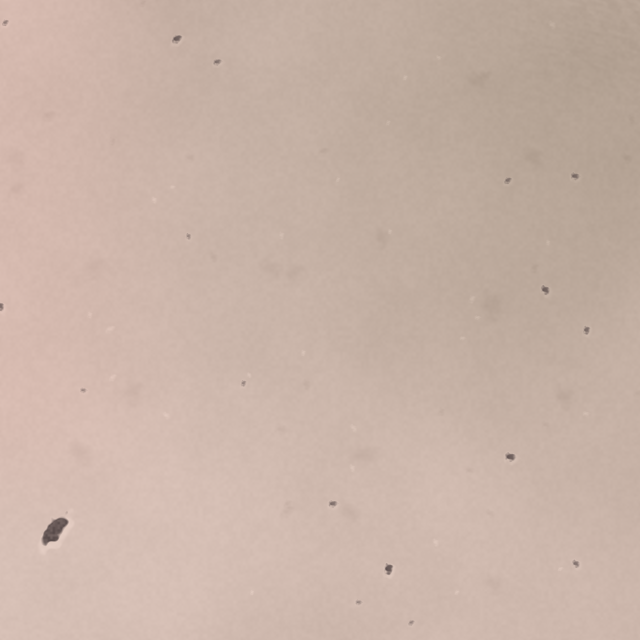
This texture is drawn by a three.js fragment shader. Its source:

```glsl
// Smooth pinkish beige plaster wall with soft stains, faint grain and a few dark pits.
varying vec2 vUv;

#define LIGHT_PLASTER vec3(0.842, 0.752, 0.712)
#define SHADED_PLASTER vec3(0.698, 0.622, 0.572)
#define PIT_COLOR vec3(0.29, 0.24, 0.24)
#define SHADE_CENTER vec2(0.84, 0.80)
#define LARGE_PIT_CENTER vec2(0.088, 0.175)
#define STAIN_STRENGTH 0.42
#define GRAIN_STRENGTH 0.016
#define PIT_COUNT 17
#define SMUDGE_COUNT 34
#define FLECK_COUNT 26

float hash(vec2 p) {
  vec3 q = fract(vec3(p.xyx) * 0.1031);
  q += dot(q, q.yzx + 33.33);
  return fract((q.x + q.y) * q.z);
}

vec2 hash2(float seed) {
  return vec2(hash(vec2(seed, 3.7)), hash(vec2(seed, 19.3)));
}

float valueNoise(vec2 p) {
  vec2 cell = floor(p);
  vec2 f = fract(p);
  f = f * f * (3.0 - 2.0 * f);
  float low = mix(hash(cell), hash(cell + vec2(1.0, 0.0)), f.x);
  float high = mix(hash(cell + vec2(0.0, 1.0)), hash(cell + vec2(1.0, 1.0)), f.x);
  return mix(low, high, f.y);
}

float fbm(vec2 p) {
  float sum = 0.0;
  float weight = 0.5;
  for (int i = 0; i < 4; i++) {
    sum += weight * valueNoise(p);
    p = mat2(1.6, 1.2, -1.2, 1.6) * p + 7.3;
    weight *= 0.5;
  }
  return sum / 0.9375;
}

// Approximate distance to a ragged, tilted ellipse.
float raggedEllipse(vec2 offset, vec2 radii, float angle) {
  float c = cos(angle);
  float s = sin(angle);
  vec2 local = vec2(c * offset.x + s * offset.y, c * offset.y - s * offset.x);
  float ragged = valueNoise(offset / radii.y * 1.4 + 40.0) - 0.5;
  return (length(local / radii) - 1.0 + 0.6 * ragged) * radii.y;
}

// Broad light, warm and cool drifts, and cloudy stains.
vec3 plaster(vec2 p) {
  vec2 toShade = p - SHADE_CENTER;
  float shade = exp(-4.0 * dot(toShade, toShade));
  float light = 0.90 - 0.62 * shade - 0.12 * smoothstep(0.6, 1.0, p.x);
  light -= 0.16 * smoothstep(0.65, 1.0, p.y) * smoothstep(0.0, 0.3, p.x);
  light += STAIN_STRENGTH * (fbm(p * 4.0 + 11.0) - 0.5);
  light += 0.12 * (fbm(p * 13.0 + 5.0) - 0.5);
  vec3 color = mix(SHADED_PLASTER, LIGHT_PLASTER, clamp(light, 0.0, 1.0));
  float pink = (1.0 - smoothstep(0.0, 0.4, p.x)) * smoothstep(0.1, 0.4, p.y);
  color += pink * vec3(0.012, -0.010, -0.010);
  color += shade * vec3(-0.004, 0.004, -0.004);
  return color;
}

// Dark hole with a pale, chipped rim on its lower right.
vec3 addPit(vec3 color, vec2 offset, vec2 radii, float angle, float depth) {
  float rim = raggedEllipse(offset + vec2(-0.2, 0.35) * radii.y, radii * 1.3, angle);
  color += 0.05 * depth * (1.0 - smoothstep(-0.002, 0.004, rim));
  float hole = raggedEllipse(offset, radii, angle);
  float cover = 1.0 - smoothstep(-0.0025, 0.0018, hole);
  float mottled = 0.78 + 0.22 * valueNoise(offset * 260.0 + 60.0);
  return mix(color, PIT_COLOR, cover * depth * mottled);
}

void main() {
  vec2 p = vUv;
  vec3 color = plaster(p);

  // Fine grain, and rougher slanted texture in the upper right.
  float grain = valueNoise(p * 150.0) + 0.6 * valueNoise(p * 270.0 + 9.0) - 0.8;
  color += GRAIN_STRENGTH * grain;
  float rough = smoothstep(0.65, 1.0, p.x) * smoothstep(0.75, 1.0, p.y);
  vec2 slanted = vec2(p.x - 0.3 * p.y, p.y + 0.3 * p.x) * vec2(70.0, 190.0);
  color += 0.03 * rough * (valueNoise(slanted) - 0.5);

  // Faint grey smudges.
  for (int i = 0; i < SMUDGE_COUNT; i++) {
    float seed = float(i) + 101.0;
    vec2 traits = hash2(seed + 0.47);
    float radius = mix(0.004, 0.016, traits.x * traits.x);
    float edge = raggedEllipse(p - hash2(seed), vec2(1.4, 1.0) * radius, traits.y * 3.1);
    color -= 0.035 * (1.0 - smoothstep(-radius, 0.5 * radius, edge));
  }

  // Small pale flecks.
  for (int i = 0; i < FLECK_COUNT; i++) {
    float seed = float(i) + 211.0;
    vec2 traits = hash2(seed + 0.47);
    float radius = mix(0.002, 0.006, traits.x * traits.x * traits.x);
    float edge = raggedEllipse(p - hash2(seed), vec2(1.5, 1.0) * radius, traits.y * 3.1);
    color += 0.055 * (1.0 - smoothstep(-radius, 0.002, edge));
  }

  // Scattered small pits, then the one large slanted gouge.
  for (int i = 0; i < PIT_COUNT; i++) {
    float seed = float(i) + 307.0;
    vec2 traits = hash2(seed + 0.47);
    float size = traits.x * traits.x;
    vec2 radii = vec2(1.35, 1.0) * mix(0.003, 0.006, size);
    color = addPit(color, p - hash2(seed), radii, traits.y * 3.1, mix(0.5, 0.9, size));
  }
  color = addPit(color, p - LARGE_PIT_CENTER, vec2(0.026, 0.012), 0.95, 0.92);

  gl_FragColor = vec4(color, 1.0);
}
```
